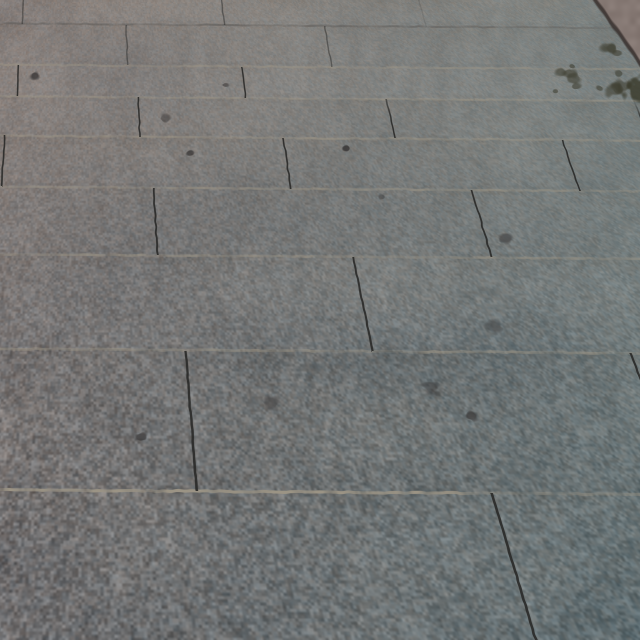
Give the GLSL for this texture, as a WebGL 2 fragment shader.

```glsl
#version 300 es
precision highp float;
// Worn granite steps seen from above: nine treads shrinking upward in perspective.
// A projective formula spaces the treads, slanted joints split them into slabs,
// and value noise adds grain, blotches, stains and a mossy wall corner.

uniform vec2 u_resolution;
out vec4 outColor;

float hash(vec2 p) {
  vec3 q = fract(p.xyx * 0.1031);
  q += dot(q, q.yzx + 33.33);
  return fract((q.x + q.y) * q.z);
}

float noise(vec2 p) {
  vec2 i = floor(p), f = fract(p);
  f = f * f * (3.0 - 2.0 * f);
  return mix(mix(hash(i), hash(i + vec2(1, 0)), f.x),
             mix(hash(i + vec2(0, 1)), hash(i + vec2(1, 1)), f.x), f.y);
}

// Distance of a tread's far edge below the canvas top
float treadEdge(int row) {
  return 4.49 / (11.04 - float(row)) - 0.346 - (row < 1 ? 0.024 : 0.0);
}

// Soft stroke of a given half width
float stroke(float d, float halfWidth, float soft) {
  return 1.0 - smoothstep(halfWidth - soft, halfWidth + soft, abs(d));
}

// Ragged round stain; p and center are measured from the top left
float stain(vec2 p, vec2 center, float radius) {
  vec2 d = (p - center) * vec2(0.85, 1.15);
  float ragged = radius * (0.6 + 0.8 * noise(p * 120.0));
  return 1.0 - smoothstep(ragged * 0.6, ragged * 1.2, length(d));
}

// First joint of each tread along its far edge
const float firstJoint[9] = float[9](0.037, 0.197, 0.029, 0.216, 0.007,
                                     0.240, 0.552, 0.290, 0.768);

void main() {
  vec2 uv = gl_FragCoord.xy / u_resolution;
  float soft = 0.7 / min(u_resolution.x, u_resolution.y);
  float x = uv.x;
  vec2 p = vec2(x, 1.0 - uv.y);
  float wobble = noise(vec2(x * 90.0, p.y * 9.0)) - 0.5;
  float t = p.y - 0.007 * x + 0.002 * wobble;

  // Tread containing this point
  int row = 0;
  for (int i = 0; i < 8; i++) row += int(step(treadEdge(i), t));
  float farEdge = treadEdge(row - 1);
  float nearness = smoothstep(0.0, 0.9, p.y);

  // Base tone: warm and pale far left, cool and dark nearby
  vec3 color = mix(vec3(0.530, 0.517, 0.505), vec3(0.405, 0.418, 0.425),
                   pow(p.y, 0.75));
  color += vec3(-0.045, 0.010, 0.018) * (x - 0.35);
  color += 0.022 * (hash(vec2(row, 17)) - 0.5);
  color += vec3(0.050, 0.042, 0.034) * (noise(p * vec2(5, 9)) - 0.5);
  color += 0.030 * (noise(p * vec2(45, 24) + 8.0) - 0.5);

  // Granite grain, finer and fainter with distance
  vec2 grain = vec2((x - 0.12) / (p.y + 0.7), log(p.y + 0.7));
  float speckle = 0.60 * noise(grain * 330.0) + 0.40 * noise(grain * 170.0 + 40.0) - 0.5;
  float contrast = mix(0.07, 0.25, nearness) * mix(1.1, 0.75, x);
  color += contrast * speckle;
  color += vec3(0.03, 0.0, -0.02) * (noise(grain * 240.0 + 90.0) - 0.5);

  // Warm dirt just below each far edge
  float below = t - farEdge;
  color -= vec3(0.018, 0.025, 0.032) * exp(-below * 50.0) * noise(p * vec2(14, 30));

  // Pale worn nosings; the topmost is a dark seam
  for (int i = 0; i < 8; i++) {
    float wear = 0.25 + 0.55 * noise(vec2(x * 60.0, i * 7));
    wear *= i == 7 ? 1.4 - 0.9 * smoothstep(0.65, 0.8, x) : 0.75;
    vec3 nosing = i == 0 ? vec3(0.36, 0.35, 0.34) : vec3(0.61, 0.58, 0.52);
    float line = stroke(t - treadEdge(i), 0.0016 + 0.0008 * nearness, soft);
    color = mix(color, nosing, clamp(line * wear, 0.0, 1.0));
    float shade = stroke(t - treadEdge(i) + 0.005, 0.001, 0.004);
    color -= 0.018 * shade;
  }

  // Slab joints fan outward to the right and fade in the far corner
  float spacing = max(0.31, 0.78 * (farEdge + 0.346));
  for (int j = 0; j < 3; j++) {
    float start = firstJoint[row] + float(j) * spacing;
    float d = x - start - 0.47 * (start - 0.12) * below;
    d += 0.002 * (noise(vec2(p.y * 110.0, start * 50.0)) - 0.5);
    float fade = 1.0 - smoothstep(0.5, 0.75, x) * (1.0 - smoothstep(0.14, 0.19, t));
    fade *= row < 2 ? 0.5 : 0.9;
    float gap = stroke(d, mix(0.0011, 0.0021, nearness), soft);
    color = mix(color, vec3(0.16, 0.16, 0.155), gap * fade);
    color += 0.035 * stroke(d - 0.005, 0.001, 0.003) * nearness;
  }

  // Scattered dark stains
  for (int i = 0; i < 12; i++) {
    vec2 center = vec2(hash(vec2(i, 3)), 0.1 + 0.7 * hash(vec2(i, 29)));
    float radius = (0.006 + 0.006 * hash(vec2(i, 51))) * (0.5 + center.y);
    float strength = 0.3 + 0.5 * hash(vec2(i, 73));
    color = mix(color, vec3(0.20, 0.19, 0.19), strength * stain(p, center, radius));
  }

  // Moss crumbs gathered near the wall
  for (int i = 0; i < 14; i++) {
    vec2 center = vec2(0.86 + 0.14 * hash(vec2(i, 91)), 0.07 + 0.08 * hash(vec2(i, 113)));
    float radius = 0.004 + 0.009 * hash(vec2(i, 131));
    color = mix(color, vec3(0.25, 0.25, 0.20), 0.6 * stain(p, center, radius));
  }
  color = mix(color, vec3(0.22, 0.22, 0.16), 0.8 * stain(p, vec2(1.0, 0.14), 0.022));

  // Wall in the upper right corner with a dark foot
  float wall = (x - 0.93 - 0.72 * p.y) * 0.81 + 0.003 * wobble;
  vec3 plaster = vec3(0.52, 0.47, 0.45) + 0.06 * (noise(p * 90.0) - 0.5);
  color = mix(color, plaster, smoothstep(-soft, soft, wall));
  color = mix(color, vec3(0.22, 0.19, 0.18), 0.85 * stroke(wall, 0.003, 0.002));

  outColor = vec4(clamp(color, 0.0, 1.0), 1.0);
}
```
